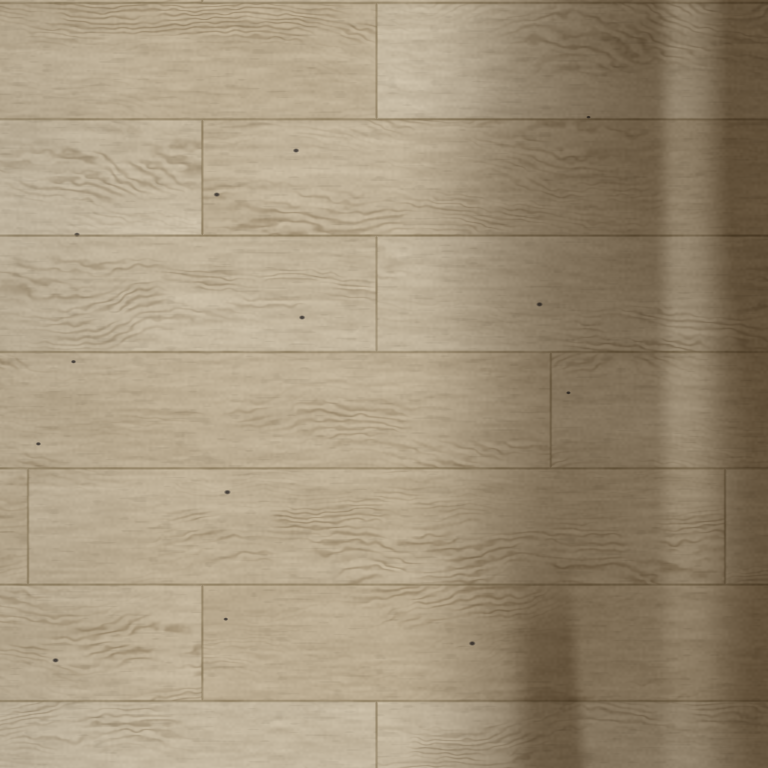
This texture is drawn by a three.js fragment shader. Its source:

```glsl
// Pale oak floor: long staggered planks with fine fibres, patches of growth rings and small knots.
// Rows and joints come from floor/fract; each plank seeds its own stretched noise.
// Soft curtain-like shadows with a lighter band fall across the right-hand side.
varying vec2 vUv;

float hash(vec2 p) {
  vec3 q = fract(p.xyx * vec3(0.1031, 0.1030, 0.0973));
  q += dot(q, q.yzx + 33.33);
  return fract((q.x + q.y) * q.z);
}

float noise(vec2 p) {
  vec2 i = floor(p), f = fract(p);
  f = f * f * (3.0 - 2.0 * f);
  return mix(mix(hash(i), hash(i + vec2(1.0, 0.0)), f.x),
             mix(hash(i + vec2(0.0, 1.0)), hash(i + 1.0), f.x), f.y);
}

// Growth rings are contours of a warped, stretched height field, broken up along their length
vec3 woodColor(vec2 p, vec2 plank) {
  float tone = hash(plank + 17.0);
  vec2 q = p + vec2(hash(plank + 3.0), hash(plank + 8.0)) * 37.0;
  float warp = noise(q * vec2(5.0, 9.0)) + 0.25 * noise(q * vec2(15.0, 27.0));
  float feather = noise(q * vec2(75.0, 150.0));
  float tilt = hash(plank + 31.0) - 0.5;
  float field = q.y * 88.0 + q.x * tilt * 22.0 + warp * 8.0 + feather * 0.7;
  float rings = pow(0.5 + 0.5 * sin(6.2832 * field), 1.7);
  rings *= smoothstep(0.15, 0.75, noise(q * vec2(22.0, 75.0) + 4.0));
  float figure = smoothstep(0.45, 0.85, noise(q * vec2(4.5, 14.0) + 9.0));
  float fibres = noise(q * vec2(10.0, 120.0)) * 0.4 + noise(q * vec2(30.0, 210.0)) * 0.6;
  float clouds = noise(q * vec2(4.0, 18.0) + 5.0);
  float pores = smoothstep(0.68, 0.95, noise(q * vec2(55.0, 260.0) + 2.0));

  vec3 wood = mix(vec3(0.720, 0.660, 0.558), vec3(0.765, 0.717, 0.630), tone);
  wood += (clouds - 0.5) * vec3(0.034, 0.038, 0.044);
  wood += (fibres - 0.5) * vec3(0.075, 0.080, 0.085);
  wood -= rings * (0.16 + 0.84 * figure) * vec3(0.100, 0.110, 0.120);
  return wood - pores * 0.03;
}

// Sparse dark knots, at most one in each cell
float knots(vec2 p) {
  vec2 grid = p * vec2(6.0, 9.0);
  vec2 cell = floor(grid);
  vec2 center = 0.2 + 0.6 * vec2(hash(cell + 41.0), hash(cell + 73.0));
  vec2 d = (fract(grid) - center) / vec2(6.0, 9.0);
  float size = mix(0.0022, 0.0042, hash(cell + 11.0));
  float spot = 1.0 - smoothstep(0.3, 1.3, length(d * vec2(1.0, 1.4)) / size);
  return spot * step(0.72, hash(cell + 29.0));
}

// Shadow strength: 0 in full light, 1 in the deepest shade
float shadow(vec2 p) {
  float drift = 0.06 * (noise(vec2(p.y * 4.0, 2.0)) - 0.5);
  float shade = 0.67 * smoothstep(0.51, 0.75, p.x + drift);
  shade += 0.22 * smoothstep(0.70, 0.85, p.x) * smoothstep(0.35, 0.8, p.y);
  // Bright vertical band, crisper on its left side
  float band = smoothstep(0.850, 0.882, p.x) * (1.0 - smoothstep(0.890, 0.955, p.x));
  shade -= 0.34 * band * mix(0.4, 1.0, smoothstep(0.1, 0.6, p.y));
  shade += 0.34 * smoothstep(0.910, 0.990, p.x);
  // Narrow dark fold near the bottom, with a slanted right edge
  float slant = 0.757 - 0.07 * p.y;
  float fold = smoothstep(0.650, 0.700, p.x) * (1.0 - smoothstep(slant - 0.010, slant + 0.016, p.x));
  shade += 0.30 * fold * (1.0 - smoothstep(0.12, 0.32, p.y));
  return clamp(shade, 0.0, 1.05);
}

void main() {
  // Staggered plank layout: joints step by a quarter plank
  float v = (vUv.y - 0.0872) / 0.1515;
  float row = floor(v);
  float quarter = mod(1.0 - row + 2.0 * step(4.5, row), 4.0);
  float u = (vUv.x - 0.0365) / 0.9076 - quarter * 0.25;
  vec2 plank = vec2(floor(u) + 20.0, row + 10.0);

  vec3 color = woodColor(vUv, plank);
  color = mix(color, vec3(0.20, 0.18, 0.17), 0.85 * knots(vUv));

  // Thin soft seams, fainter in places
  float rowGap = min(fract(v), 1.0 - fract(v)) * 0.1515;
  float endGap = min(fract(u), 1.0 - fract(u)) * 0.9076;
  float gap = min(rowGap, endGap);
  float seam = 1.0 - smoothstep(0.0, 0.0028, gap);
  color = mix(color, vec3(0.52, 0.455, 0.335), seam * (0.45 + 0.4 * noise(vUv * 40.0)));

  // Warm shade, slight falloff at the left and a little fine speckle
  color *= mix(vec3(1.0), vec3(0.535, 0.480, 0.405), shadow(vUv));
  color *= 0.97 + 0.04 * smoothstep(0.0, 0.25, vUv.x);
  color += (noise(vUv * 260.0) - 0.5) * 0.024;
  gl_FragColor = vec4(color, 1.0);
}
```
